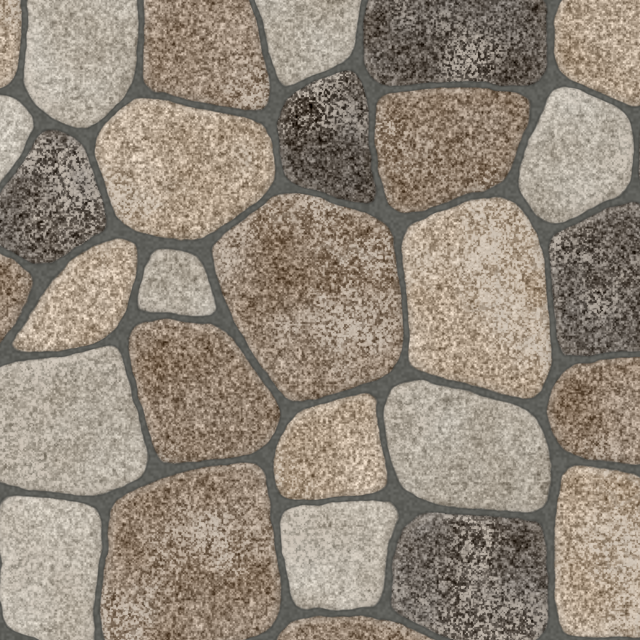
Give the GLSL for this texture, as a WebGL 2 fragment shader.

```glsl
#version 300 es
precision highp float;
// Irregular flagstone paving: rough, speckled stones set in thin grey mortar.

uniform vec2 u_resolution;
out vec4 fragColor;

// Layout, in stone cells
const float STONES_ACROSS = 4.7;
const vec2  LAYOUT_OFFSET = vec2(3.0, 7.0);
const float JITTER = 0.78;
const float SIZE_VARIATION = 0.36;
const float CORNER_SHARPNESS = 19.0;
const float BEND = 0.16;
const float WOBBLE = 0.018;

// Joints, in canvas heights
const float JOINT_HALF_WIDTH = 0.0048;
const float JOINT_SOFTNESS = 0.0016;
const float RIM_WIDTH = 0.0055;
const vec2  LIGHT_DIR = vec2(-0.6, 0.8);

// Surface
const float GRAIN_FREQ = 215.0;
const float GRAIN_STRENGTH = 0.30;
const float BLOTCH_STRENGTH = 0.20;
const vec3 MORTAR = vec3(0.37, 0.37, 0.35);
const vec3 LIMESTONE = vec3(0.73, 0.70, 0.65);
const vec3 SAND = vec3(0.69, 0.62, 0.54);
const vec3 UMBER = vec3(0.57, 0.50, 0.43);
const vec3 SLATE = vec3(0.39, 0.36, 0.33);
const vec3 BLEACH = vec3(0.80, 0.76, 0.71);

float hash(vec2 p) {
    uvec2 q = uvec2(ivec2(floor(p)) + 32768);
    uint h = q.x * 1597334677u ^ q.y * 3812015801u;
    h = (h ^ (h >> 16)) * 2246822519u;
    h = (h ^ (h >> 13)) * 3266489917u;
    return float((h ^ (h >> 16)) >> 8) / 16777216.0;
}

float noise(vec2 p) {
    vec2 i = floor(p), f = fract(p);
    f = f * f * (3.0 - 2.0 * f);
    return mix(mix(hash(i), hash(i + vec2(1, 0)), f.x),
               mix(hash(i + vec2(0, 1)), hash(i + vec2(1, 1)), f.x), f.y);
}

float fbm(vec2 p) {
    float sum = 0.0, amp = 0.5;
    for (int i = 0; i < 5; i++) {
        sum += amp * noise(p);
        p = mat2(1.6, 1.2, -1.2, 1.6) * p + 17.3;
        amp *= 0.5;
    }
    return sum / 0.96875;
}

vec2 noise2(vec2 p) { return vec2(noise(p), noise(p + 71.0)) - 0.5; }

// Stone centre in xy, size weight in z
vec3 stoneSite(vec2 id) {
    vec2 offset = vec2(hash(id + 11.0), hash(id + 53.0)) - 0.5;
    return vec3(id + 0.5 + JITTER * offset, SIZE_VARIATION * hash(id + 97.0));
}

// Weighted Voronoi: returns rounded edge distance, gives stone id and outward normal
float stoneEdge(vec2 p, out vec2 stoneId, out vec2 normal) {
    vec2 base = floor(p);
    float best = 1e5;
    vec3 own = vec3(0);
    for (int k = 0; k < 25; k++) {
        vec2 id = base + vec2(k % 5, k / 5) - 2.0;
        vec3 site = stoneSite(id);
        float power = dot(p - site.xy, p - site.xy) - site.z;
        if (power < best) { best = power; own = site; stoneId = id; }
    }
    float total = 1e-9;
    normal = vec2(0);
    for (int k = 0; k < 49; k++) {
        vec2 id = base + vec2(k % 7, k / 7) - 3.0;
        if (id == stoneId) continue;
        vec3 site = stoneSite(id);
        vec2 between = site.xy - own.xy;
        float power = dot(p - site.xy, p - site.xy) - site.z;
        float gap = (power - best) / (2.0 * length(between));
        float influence = exp(-CORNER_SHARPNESS * gap);
        total += influence;
        normal += influence * normalize(between);
    }
    normal /= total;
    return -log(total) / CORNER_SHARPNESS;
}

vec3 stoneColor(vec2 uv, vec2 id) {
    // Spread tones so that neighbours differ
    float tone = fract(dot(id, vec2(0.618, 0.277)) + 0.22 * hash(id + 5.0));
    vec3 base = tone < 0.30 ? LIMESTONE : tone < 0.56 ? SAND : tone < 0.79 ? UMBER : SLATE;
    base += 0.05 * (hash(id + 29.0) - 0.5);
    vec2 q = uv + 3.0 * vec2(hash(id + 31.0), hash(id + 37.0));

    // Broad mottling and vertical brushing
    float blotch = fbm(q * 13.0) - 0.5;
    float brushed = noise(q * vec2(75.0, 9.0)) - 0.5;
    base += blotch * BLOTCH_STRENGTH * vec3(0.9, 1.0, 1.1);
    base += 0.07 * brushed * hash(id + 41.0);

    // Fine grain with dark pits
    float grain = noise(q * GRAIN_FREQ) + noise(q * GRAIN_FREQ * 1.83 + 9.0) - 1.0;
    float pits = smoothstep(0.70, 0.92, noise(q * GRAIN_FREQ * 0.6 + 40.0));
    base += GRAIN_STRENGTH * grain * mix(0.65, 1.0, step(0.30, tone));
    base -= 0.10 * pits;

    // Bleached patches broken up by grain, and thin pale veins
    float patchy = smoothstep(0.50, 0.74, fbm(q * 8.0 + 23.0));
    float crumbs = smoothstep(-0.25, 0.40, grain + blotch);
    float vein = 1.0 - smoothstep(0.0, 0.035, abs(fbm(q * 11.0 + 61.0) - 0.5));
    float bleach = 0.65 * patchy * crumbs + 0.45 * vein * patchy;
    return mix(base, BLEACH, clamp(bleach, 0.0, 0.8));
}

void main() {
    vec2 uv = gl_FragCoord.xy / u_resolution.y;
    vec2 p = uv * STONES_ACROSS + LAYOUT_OFFSET;
    p += BEND * noise2(p * 1.4) + WOBBLE * noise2(p * 9.0);

    vec2 id, normal;
    float edge = stoneEdge(p, id, normal) / STONES_ACROSS;
    edge += 0.0016 * (noise(uv * 110.0) - 0.5);

    // Worn pale rim, lit from above left
    float inset = edge - JOINT_HALF_WIDTH;
    float rim = exp(-pow((inset - 0.0045) / RIM_WIDTH, 2.0));
    float worn = 0.35 + 0.9 * noise(uv * 28.0);
    vec3 stone = stoneColor(uv, id);
    stone = mix(stone, BLEACH, 0.24 * rim * worn);
    stone += 0.05 * rim * dot(normal, LIGHT_DIR);
    stone *= 1.0 - 0.20 * exp(-max(inset, 0.0) / 0.0025);

    // Mortar sinks into shade beside the stones
    vec3 mortar = MORTAR + 0.08 * (noise(uv * 240.0) - 0.5);
    mortar *= 1.0 - 0.16 * smoothstep(0.001, JOINT_HALF_WIDTH, edge);

    float softness = max(JOINT_SOFTNESS, 0.8 / u_resolution.y);
    float cover = smoothstep(-softness, softness, inset);
    fragColor = vec4(clamp(mix(mortar, stone, cover), 0.0, 1.0), 1.0);
}
```
